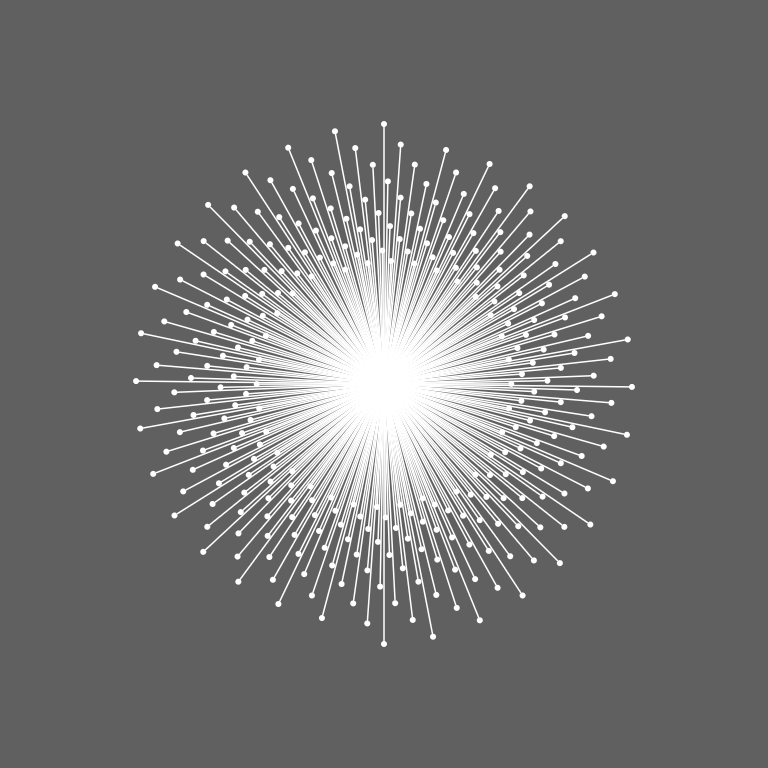
Give the GLSL for this background, as a WebGL 1 fragment shader.

```glsl
precision highp float;
// A white burst of fine pins on grey: two spiral arms of spokes tipped with dots.

uniform vec2 u_resolution;

const vec3 BACKGROUND = vec3(0.376);
const vec3 PIN_COLOR = vec3(1.0);

const int PIN_PAIRS = 150;            // each pair is a spoke and its mirror through the center
const float OUTER_RADIUS = 0.3385;
const float RADIUS_DECAY = 0.99492;   // length ratio from one pin to the next
const float TURN_STEP = 0.19195;      // radians between successive pins
const float X_SCALE = 0.994;          // slight flattening of the spiral
const float Y_SHEAR = 0.0235;
const float HALF_WIDTH = 0.00098;
const float DOT_RADIUS = 0.0039;

// Antialiased coverage of a shape from its signed distance.
float coverage(float dist, float pixel) {
    return clamp(0.5 - dist / pixel, 0.0, 1.0);
}

// Tip of a pin on the first arm, starting at the top and turning left.
vec2 pinTip(float index) {
    float angle = index * TURN_STEP;
    float radius = OUTER_RADIUS * pow(RADIUS_DECAY, index);
    return radius * vec2(-X_SCALE * sin(angle), cos(angle) - Y_SHEAR * sin(angle));
}

void main() {
    float shortSide = min(u_resolution.x, u_resolution.y);
    float pixel = 1.0 / shortSide;
    vec2 pos = (gl_FragCoord.xy - 0.5 * u_resolution) / shortSide;

    float uncovered = 1.0;
    for (int i = 0; i < PIN_PAIRS; i++) {
        vec2 tip = pinTip(float(i));

        // Position along the spoke, from -1 at the mirrored tip to 1 at the tip
        float along = clamp(dot(pos, tip) / dot(tip, tip), -1.0, 1.0);
        float spoke = length(pos - tip * along) - HALF_WIDTH;

        // Dot at the nearer of the two tips
        vec2 nearTip = along < 0.0 ? -tip : tip;
        float dotEdge = length(pos - nearTip) - DOT_RADIUS;

        uncovered *= 1.0 - coverage(min(spoke, dotEdge), pixel);
    }

    gl_FragColor = vec4(mix(PIN_COLOR, BACKGROUND, uncovered), 1.0);
}
```
